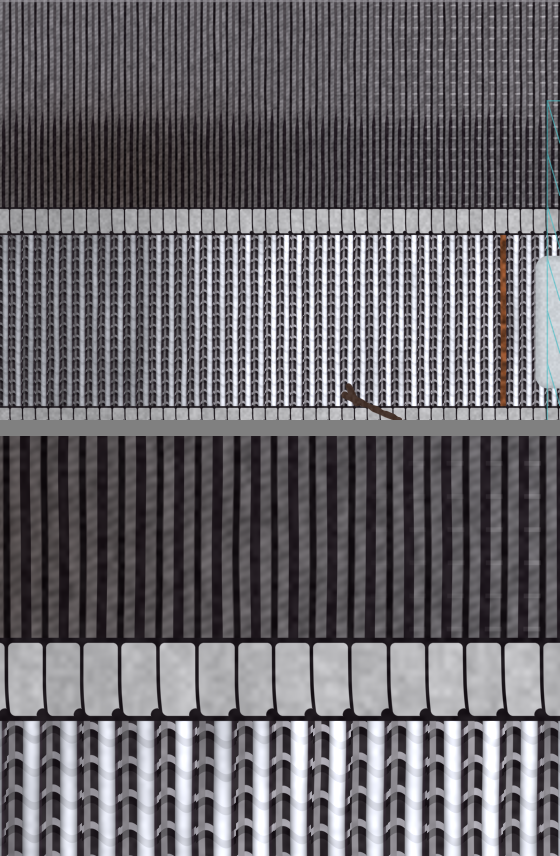
Top, the full canvas; bottom, a detail of the centre.
Write a Shadertoy shader that draws this pattern.

```glsl
// A finned metal grille: 44 columns of dark slats above, a row of pale end caps,
// then shiny rods crossed by 16 rows of thin wire. Columns and rows come from fract,
// profiles from distance bands, and wear from hash-based value noise.

const float PITCH = 0.0304;      // column width, in canvas heights
const float ROW = 0.0263;        // wire spacing, in canvas heights
const float CAP_TOP = 0.497;     // all y values run downward
const float CAP_BOTTOM = 0.556;
const float RUSTY_COLUMN = 38.0;

const vec3 INK = vec3(0.10, 0.08, 0.10);
const vec3 CHARCOAL = vec3(0.21, 0.19, 0.21);
const vec3 GRAPHITE = vec3(0.34, 0.32, 0.34);
const vec3 STEEL = vec3(0.47, 0.46, 0.48);
const vec3 SILVER = vec3(0.83, 0.84, 0.88);
const vec3 RUST = vec3(0.50, 0.29, 0.17);

float hash(vec2 p) {
    p = fract(p * vec2(0.1031, 0.1137));
    p += dot(p, p.yx + 33.33);
    return fract((p.x + p.y) * p.x * 17.0);
}

float noise(vec2 p) {
    vec2 i = floor(p), f = fract(p);
    f = f * f * (3.0 - 2.0 * f);
    return mix(mix(hash(i), hash(i + vec2(1, 0)), f.x),
               mix(hash(i + vec2(0, 1)), hash(i + vec2(1, 1)), f.x), f.y);
}

// Coverage of the inside of a signed distance
float cover(float d, float aa) { return 1.0 - smoothstep(-aa, aa, d); }

// Stripe inside a repeating unit cell
float stripe(float f, float center, float halfWidth, float aa) {
    float d = abs(fract(f - center + 0.5) - 0.5);
    return cover(d - halfWidth, aa);
}

float roundBox(vec2 p, vec2 halfSize, float r) {
    vec2 q = abs(p) - halfSize + r;
    return length(max(q, 0.0)) + min(max(q.x, q.y), 0.0) - r;
}

float segment(vec2 p, vec2 a, vec2 b) {
    vec2 pa = p - a, ba = b - a;
    return length(pa - ba * clamp(dot(pa, ba) / dot(ba, ba), 0.0, 1.0));
}

// Two slats per column; the gap between them opens in a slanted point
vec3 slats(vec2 p, float f, float id, float aa) {
    float colAA = aa / PITCH;
    vec3 col = mix(CHARCOAL, GRAPHITE, 0.65);
    float slat = max(stripe(f, 0.27, 0.15, colAA), stripe(f, 0.78, 0.14, colAA));
    float weave = 0.07 * sin(p.y * 650.0 + f * 9.0);
    float wear = 0.84 + 0.28 * noise(vec2(id * 7.0 + f * 3.0, p.y * 70.0));
    col = mix(col, STEEL * (wear + weave), slat);
    float open = clamp((p.y - 0.255 - 0.02 * hash(vec2(id, 3.0))) / 0.035, 0.0, 1.0);
    col = mix(col, INK * 1.5, stripe(f, 0.56 - 0.04 * open, 0.13 * open, colAA) * step(0.001, open));
    col = mix(col, INK, stripe(f, 0.02, 0.075, colAA));
    float dash = stripe(p.y / ROW, 0.5, 0.07, aa / ROW) * smoothstep(0.65, 1.15, p.x);
    col += 0.22 * dash * stripe(f, 0.75, 0.22, colAA);
    float stain = exp(-dot((p - vec2(0.28, 0.42)) * vec2(3.0, 6.0), (p - vec2(0.28, 0.42)) * vec2(3.0, 6.0)));
    col *= mix(vec3(1.0), vec3(0.72, 0.66, 0.62), stain);
    return col * mix(1.0, 0.87, smoothstep(0.24, 0.34, p.y));
}

// Rods over a dark mesh; the light strengthens toward the right
vec3 rods(vec2 p, float f, float id, float aa) {
    float colAA = aa / PITCH;
    float light = mix(0.68, 1.06, smoothstep(0.15, 0.75, p.x));
    light *= 0.86 + 0.2 * noise(vec2(id * 3.1, p.y * 9.0)) + 0.1 * hash(vec2(id, 9.0));
    float v = (p.y - CAP_BOTTOM) / ROW + 0.16 * sin(f * 6.283) + 0.2 * hash(vec2(id, 5.0));
    float wire = stripe(v, 0.5, 0.11, aa / ROW);
    float shadow = stripe(v, 0.72, 0.12, aa / ROW);
    vec3 col = mix(CHARCOAL, INK, 0.35 + 0.6 * shadow);
    col = mix(col, vec3(0.60, 0.59, 0.62) * light, wire);
    col = mix(col, STEEL * (1.12 - 0.3 * shadow) * light, stripe(f, 0.14, 0.085, colAA));
    float bend = (f - 0.66) / 0.23;
    vec3 metal = SILVER * light * (1.12 - 0.5 * bend * bend) * (1.0 - 0.1 * shadow);
    float rusty = 1.0 - step(0.5, abs(id - RUSTY_COLUMN));
    metal = mix(metal, RUST * (0.6 + 0.7 * noise(p * 90.0)), rusty);
    col = mix(col, metal, stripe(f, 0.66, 0.23, colAA));
    col = mix(col, INK * 2.0, 0.7 * stripe(f, 0.91, 0.035, colAA));
    return col;
}

// One pale plate per column, leaning slightly and chipped at the lower corner
vec3 plates(vec3 col, vec2 p, float f, float id, float yMid, float halfHeight, float aa) {
    float t = (p.y - yMid) / halfHeight;
    float lean = 0.06 * t * t * step(0.0, t);
    vec2 q = vec2((fract(f - lean) - 0.5) * PITCH, p.y - yMid);
    float d = roundBox(q, vec2(0.455 * PITCH, halfHeight), 0.004);
    float chip = length(q - vec2(0.43 * PITCH, halfHeight)) - 0.006;
    float wear = 0.88 + 0.1 * hash(vec2(id, 2.0)) + 0.12 * noise(p * 110.0);
    vec3 face = vec3(0.69, 0.69, 0.70) * wear * mix(0.9, 1.05, smoothstep(0.1, 0.7, p.x));
    col = mix(col, INK, cover(abs(q.y) - halfHeight - 0.004, aa));
    return mix(col, face, cover(max(d, -chip), aa));
}

void mainImage(out vec4 fragColor, in vec2 fragCoord) {
    vec2 p = fragCoord / iResolution.y;
    p.y = 1.0 - p.y;
    float aa = 0.8 / iResolution.y;
    float u = p.x / PITCH - 0.77 + 0.06 * (noise(vec2(p.x * 30.0, p.y * 14.0)) - 0.5);
    float f = fract(u), id = floor(u);

    vec3 col = mix(slats(p, f, id, aa), rods(p, f, id, aa), step(CAP_TOP, p.y));
    col = plates(col, p, f, id, 0.5 * (CAP_TOP + CAP_BOTTOM), 0.029, aa);
    col = plates(col, p, f, id, 0.988, 0.017, aa);
    col = mix(col, STEEL * 1.3, 0.6 * cover(p.y - 0.005, aa));

    // Twig, white panel and thin cyan bracing
    float twig = min(segment(p, vec2(0.82, 0.94), vec2(0.95, 1.0)), segment(p, vec2(0.83, 0.92), vec2(0.85, 0.96)));
    col = mix(col, vec3(0.27, 0.20, 0.17), cover(twig - 0.005 - 0.004 * noise(p * 80.0), aa));
    float panel = roundBox(p - vec2(1.325, 0.767), vec2(0.05, 0.158), 0.03);
    col = mix(col, vec3(0.80, 0.82, 0.84) - 0.1 * smoothstep(-0.02, 0.0, panel), cover(panel, aa));
    float brace = min(segment(p, vec2(1.303, 0.24), vec2(1.303, 1.0)), segment(p, vec2(1.303, 0.24), vec2(1.333, 0.24)));
    for (float i = 0.0; i < 6.0; i++)
        brace = min(brace, segment(p, vec2(1.303, 0.24 + 0.125 * i), vec2(1.333, 0.34 + 0.125 * i)));
    col = mix(col, vec3(0.30, 0.75, 0.78), 0.75 * cover(brace - 0.0013, aa));

    col += 0.07 * (noise(p * 190.0) - 0.5);
    fragColor = vec4(clamp(col, 0.0, 1.0), 1.0);
}
```
